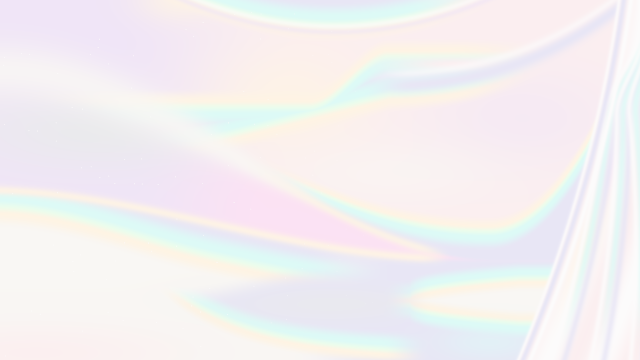
Give the GLSL for this background, as a Shadertoy shader.

```glsl
// Pale iridescent satin: pearly folds with pastel rims and a draped right edge.

const vec3 LILAC  = vec3(0.940, 0.897, 0.968);
const vec3 BLUSH  = vec3(0.985, 0.935, 0.940);
const vec3 PINK   = vec3(0.985, 0.885, 0.955);
const vec3 CREAM  = vec3(0.995, 0.955, 0.895);
const vec3 MINT   = vec3(0.925, 0.990, 0.925);
const vec3 AQUA   = vec3(0.865, 0.980, 0.965);
const vec3 HAZE   = vec3(0.910, 0.902, 0.962);
const vec3 MIST   = vec3(0.915, 0.918, 0.925);
const vec3 PEARL  = vec3(0.975, 0.967, 0.955);
const vec3 WHITE  = vec3(0.990, 0.985, 0.985);
const float FOLD_SPREAD = 0.11;   // spacing of the drape folds
const float SPARK_CELLS = 42.0;   // dust cells per canvas height
const float SPARK_SHARE = 0.06;   // share of cells holding a speck

float hash(vec2 p) {
    vec3 q = fract(vec3(p.xyx) * 0.1031);
    q += dot(q, q.yzx + 33.33);
    return fract((q.x + q.y) * q.z);
}

float band(float d, float width) { return exp(-d * d / (width * width)); }

// Soft elliptical wash of colour
vec3 wash(vec3 base, vec3 tint, vec2 offset, vec2 radius, float strength) {
    vec2 q = offset / radius;
    return mix(base, tint, strength * exp(-dot(q, q)));
}

// Thin-film rim: cream, mint, aqua, then haze with growing depth
vec3 film(vec3 base, float depth) {
    vec3 c = mix(base, CREAM, smoothstep(-1.0, 0.0, depth));
    c = mix(c, MINT, smoothstep(0.0, 0.55, depth));
    c = mix(c, AQUA, smoothstep(0.4, 1.0, depth));
    return mix(c, HAZE, smoothstep(1.1, 2.3, depth));
}

// Upper cloth with its top crease and the curled fold
vec3 upperCloth(vec2 p) {
    vec3 c = mix(LILAC, BLUSH, smoothstep(0.3, 0.85, p.x));
    c = wash(c, CREAM, p - vec2(0.80, 0.72), vec2(0.22, 0.14), 0.8);
    c = wash(c, CREAM, p - vec2(0.50, 1.00), vec2(0.12, 0.06), 0.8);
    c = wash(c, LILAC, p - vec2(1.45, 0.67), vec2(0.28, 0.15), 0.5);
    c = wash(c, PEARL, p - vec2(1.10, 0.52), vec2(0.30, 0.09), 0.6);

    float crease = 0.915 + 0.5 * (p.x - 0.93) * (p.x - 0.93);
    float fade = 1.0 - smoothstep(1.12, 1.4, p.x);
    c = mix(c, film(c, (p.y - crease) / 0.035), fade);
    c = mix(c, LILAC, 0.6 * band(p.y - crease + 0.004, 0.009));
    c = mix(c, WHITE, 0.6 * band(p.y - crease - 0.012, 0.008));

    float fold = 0.76 + 0.19 * pow(max(p.x - 1.0, 0.0) / 0.68, 2.5)
               - 0.25 * max(1.08 - p.x, 0.0);
    float brim = 0.72 + 0.14 * smoothstep(0.86, 1.08, p.x);
    float depth = min(brim - p.y, p.y - fold + 0.04) / 0.036;
    c = mix(c, film(c, depth), 1.0 - smoothstep(1.25, 1.55, p.x));
    c = wash(c, BLUSH, p - vec2(1.27, 0.822), vec2(0.17, 0.020), 1.0);
    float along = smoothstep(1.0, 1.15, p.x);
    c = mix(c, HAZE, along * band(p.y - fold, 0.022));
    return mix(c, WHITE, 0.6 * along * band(p.y - fold - 0.033, 0.012));
}

// Lower cloth: pearl on the left, hazy mound, pale pocket on the right
vec3 lowerCloth(vec2 p, float below) {
    vec3 c = mix(PEARL, HAZE, smoothstep(0.8, 1.1, p.x));
    c = wash(c, BLUSH, p - vec2(0.1, 0.02), vec2(0.4, 0.08), 0.9);
    float thickness = mix(0.065, 0.11, smoothstep(0.0, 0.6, p.x));
    float fade = 1.0 - smoothstep(0.85, 1.1, p.x);
    c = mix(c, film(c, (thickness - below) / 0.04), fade);

    float moundBase = 0.155 * exp(-(p.x - 0.52) * 4.2);
    float moundTop = 0.17 + 0.06 * smoothstep(0.5, 0.9, p.x);
    float mound = 1.0 - smoothstep(-0.03, 0.04, p.y - moundTop);
    c = mix(c, film(c, (p.y - moundBase) / 0.03), mound);
    c = wash(c, MIST, p - vec2(0.92, 0.155), vec2(0.26, 0.05), 0.7);

    float halfHeight = 0.05 * sqrt(clamp((p.x - 1.14) / 0.3, 0.0, 1.0));
    vec3 pocket = film(PEARL, (abs(p.y - 0.165) - halfHeight) / 0.026);
    c = mix(c, pocket, smoothstep(1.06, 1.2, p.x));
    return wash(c, AQUA, p - vec2(1.36, 0.05), vec2(0.14, 0.05), 0.5);
}

// Hanging cloth at the right with fanned folds
vec3 drape(vec3 base, vec2 p) {
    float q = p.x - (1.44 + 0.42 * p.y - 0.14 * p.y * p.y);
    vec3 c = mix(WHITE, BLUSH, 0.5 + 0.5 * cos(q * 40.0));
    c = wash(c, CREAM, vec2(q - 0.07, p.y - 0.34), vec2(0.03, 0.16), 0.9);
    c = wash(c, PINK, vec2(q - 0.07, p.y - 0.57), vec2(0.025, 0.15), 0.8);
    for (int i = 1; i <= 3; i++) {
        float centre = FOLD_SPREAD * float(i) * (1.0 - p.y)
                     + 0.08 * smoothstep(0.68, 0.92, p.y);
        float d = q - centre;
        c = mix(c, AQUA, 0.8 * band(d, 0.013) * smoothstep(0.0, 0.3, p.y));
        c = mix(c, HAZE, 0.8 * band(d - 0.018, 0.010));
        c = mix(c, WHITE, 0.8 * band(d + 0.018, 0.008));
    }
    c = mix(c, HAZE, band(q - 0.012, 0.010));
    c = mix(c, WHITE, band(q - 0.033, 0.008));
    c = mix(base, c, smoothstep(-0.006, 0.006, q));
    return mix(c, WHITE, 0.8 * band(q, 0.006));
}

void mainImage(out vec4 fragColor, in vec2 fragCoord) {
    vec2 p = fragCoord / iResolution.xy * vec2(16.0 / 9.0, 1.0);
    vec3 c = upperCloth(p);

    // Hazy wedge with a bright rim
    float bend = p.x - 1.36;
    float rim = 0.372 + (bend < 0.0 ? 0.46 : 3.2) * bend * bend;
    float rimWidth = mix(0.02, 0.03, smoothstep(0.8, 1.3, p.x));
    c = mix(c, film(c, (rim - p.y) / rimWidth), smoothstep(0.7, 0.95, p.x));

    // Long tongue: grey and lilac at the left, pink towards its tip
    float ridge = 0.805 - 0.527 * smoothstep(0.0, 1.38, p.x) - p.y;
    float softness = mix(0.09, 0.012, smoothstep(0.3, 0.95, p.x));
    vec3 tongue = mix(LILAC, PINK, smoothstep(0.35, 0.75, p.x));
    tongue = wash(tongue, MIST, p - vec2(0.28, 0.64), vec2(0.36, 0.11), 0.95);
    c = mix(c, tongue, smoothstep(-0.4, 1.0, ridge / softness));
    vec3 ridgeColor = mix(PEARL, CREAM, smoothstep(0.65, 0.95, p.x));
    float tipFade = 1.0 - smoothstep(1.16, 1.26, p.x);
    c = mix(c, ridgeColor, 0.85 * tipFade * band(ridge, softness * 0.8 + 0.004));

    // Lower cloth and the glowing seam above it
    float below = 0.472 - 0.19 * smoothstep(-0.05, 1.25, p.x) - p.y;
    c = mix(c, lowerCloth(p, below), smoothstep(-0.008, 0.014, below));
    c = mix(c, CREAM, 0.9 * tipFade * band(below, 0.013));
    c = drape(c, p);

    // Fine dust on the left
    vec2 cell = floor(p * SPARK_CELLS);
    vec2 jitter = 0.25 + 0.5 * vec2(hash(cell + 7.0), hash(cell + 19.0));
    float speck = 1.0 - smoothstep(0.03, 0.11, length(fract(p * SPARK_CELLS) - jitter));
    float lit = step(hash(cell), SPARK_SHARE) * (1.0 - smoothstep(0.5, 1.2, p.x));
    fragColor = vec4(mix(c, WHITE, 0.6 * speck * lit), 1.0);
}
```
